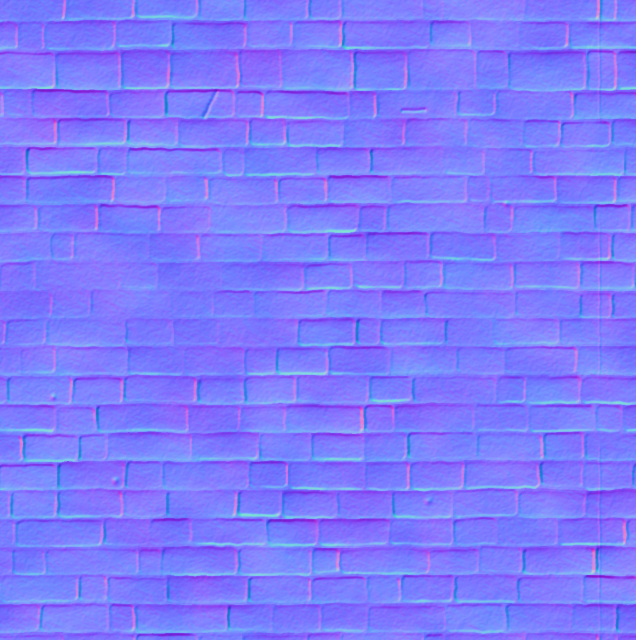
Give the GLSL for this texture map, as a WebGL 2 fragment shader.

```glsl
#version 300 es
precision highp float;
// Tangent-space normal map of a worn, painted brick wall (green points down).
// Jittered courses give each brick a rounded box; its bevels, pillow, tilt and
// grain add up as a downhill slope, which is then packed into a colour.

uniform vec2 u_resolution;
out vec4 outColor;

// Layout, in canvas units with the course positions measured from the top
const float COURSES = 22.0;
const float COURSE_PITCH = 0.0446;
const float FIRST_JOINT = 0.0326;
const float TALL_TOP = 0.0760;      // one course is taller than the rest
const float TALL_HEIGHT = 0.0635;
const float BRICKS = 11.0;
const float JOINT_JITTER = 0.76;
const float JOINT_WAVE = 0.0040;
const float JOINT_WOBBLE = 0.0022;
const float BED_INSET = 0.0032;
const float SEAM_X = 0.943;

// Relief
const float GAP = 0.0012;
const float CORNER = 0.0075;
const float BEVEL = 0.0021;
const float SIDE_SLOPE = 1.10;
const float BED_SLOPE = 0.72;
const float PILLOW = 0.27;
const float TILT = 0.09;
const float GRAIN = 0.31;
const vec2 LEAN = vec2(-0.01, 0.025);
const float CHIP_RADIUS = 0.0045;
const float SCRATCH_WIDTH = 0.0030;
const vec4 SCRATCHES[2] = vec4[2](vec4(0.321, 0.818, 0.341, 0.857),
                                  vec4(0.634, 0.827, 0.667, 0.828));

float hash(vec2 p) {
  vec3 q = fract(p.xyx * 0.1031);
  q += dot(q, q.yzx + 33.33);
  return fract((q.x + q.y) * q.z);
}

float noise(vec2 p) {
  vec2 i = floor(p), f = fract(p);
  f = f * f * (3.0 - 2.0 * f);
  return mix(mix(hash(i), hash(i + vec2(1, 0)), f.x),
             mix(hash(i + vec2(0, 1)), hash(i + vec2(1, 1)), f.x), f.y);
}

// Fine plaster height, turned so that its lattice does not follow the courses
float grain(vec2 p) {
  p = mat2(0.92, 0.39, -0.39, 0.92) * p;
  return 0.7 * noise(p * vec2(60, 90)) + 0.6 * noise(p * vec2(125, 170) + 17.0)
       + 0.55 * noise(p * vec2(240, 280) + 41.0);
}

vec2 grainSlope(vec2 p) {
  const vec2 e = vec2(0.001, 0.0);
  return -vec2(grain(p + e.xy) - grain(p - e.xy), grain(p + e.yx) - grain(p - e.yx));
}

// Position of vertical joint i in a course, in brick counts
float joint(float i, float course) {
  return i + JOINT_JITTER * (hash(vec2(mod(i, BRICKS), course) + 3.7) - 0.5);
}

vec2 brickSlope(vec2 p) {
  // Course index and height inside it, allowing for the tall course
  float t = 1.0 - p.y, tall = clamp(t - TALL_TOP, 0.0, TALL_HEIGHT);
  float row = (t - tall * (1.0 - COURSE_PITCH / TALL_HEIGHT) - FIRST_JOINT) / COURSE_PITCH;
  float course = mod(floor(row), COURSES);
  float height = course == 1.0 ? TALL_HEIGHT : COURSE_PITCH;

  // Brick between its two joints
  float x = p.x * BRICKS - hash(vec2(course, 9.0)) * BRICKS, i = floor(x);
  if (x < joint(i, course)) i -= 1.0;
  else if (x >= joint(i + 1.0, course)) i += 1.0;
  float left = joint(i, course), right = joint(i + 1.0, course);
  vec2 id = vec2(mod(i, BRICKS), course);
  vec2 local = vec2((x - 0.5 * (left + right)) / BRICKS, (0.5 - fract(row)) * height);
  vec2 halfSize = 0.5 * vec2((right - left) / BRICKS, height);

  // Beds sit a little unevenly from brick to brick
  float inset = BED_INSET * hash(id + 43.0);
  local.y += 0.5 * inset * (hash(id + 47.0) < 0.5 ? -1.0 : 1.0);
  halfSize.y -= 0.5 * inset;

  // Rounded box distance and its outward direction
  vec2 q = abs(local) - halfSize + GAP + CORNER;
  float d = length(max(q, 0.0)) + min(max(q.x, q.y), 0.0) - CORNER;
  vec2 dir = min(q.x, q.y) > 0.0 ? normalize(q) : (q.x > q.y ? vec2(1, 0) : vec2(0, 1));
  vec2 side = vec2(local.x < 0.0 ? -1.0 : 1.0, local.y < 0.0 ? -1.0 : 1.0);

  // Every edge is worn by its own amount, and whole patches fade together
  float patchRelief = noise(p * 5.0 + 2.3);
  float relief = mix(0.35, 1.45, patchRelief) * (p.x > SEAM_X - 0.02 ? 1.25 : 1.0);
  float wearX = hash(id + vec2(side.x * 7.0 + 20.0, 31.0));
  float wearY = hash(id + vec2(53.0, side.y * 5.0 + 12.0));
  vec2 strength = vec2(SIDE_SLOPE * mix(0.10, 1.0, wearX * wearX),
                       BED_SLOPE * mix(0.12, 1.0, wearY * wearY));
  float broken = mix(0.25, 1.55, noise(p * 42.0 + 13.0));
  float b = (d + 0.0012) / BEVEL;
  vec2 slope = dir * side * dot(dir * dir, strength) * exp(-b * b) * relief * broken;

  // Soft pillow, fuller at the top, that comes and goes along the course
  vec2 v = clamp(local / halfSize, -1.0, 1.0);
  float swell = hash(id + 71.0) + 1.4 * noise(vec2(p.x * 19.0, course * 3.0 + side.y)) - 0.7;
  float pillow = PILLOW * mix(0.2, 1.15, clamp(swell, 0.0, 1.2)) * relief;
  pillow *= side.y > 0.0 ? 1.1 : 0.8;
  slope += vec2(0.2, 1.0) * pillow * v * abs(v) * smoothstep(1.15, 0.85, abs(v));
  slope += TILT * (vec2(hash(id + 83.0), hash(id + 97.0)) - 0.5) * vec2(0.7, 1.0);
  return slope;
}

// Small chips, two raised scratches and the long vertical seam
vec2 wearSlope(vec2 p) {
  vec2 cell = floor(p * 7.0);
  vec2 c = (cell + 0.2 + 0.6 * vec2(hash(cell + 5.0), hash(cell + 11.0))) / 7.0;
  vec2 r = (p - c) / CHIP_RADIUS;
  vec2 slope = hash(cell + 23.0) > 0.86 ? -0.9 * r * exp(-dot(r, r)) : vec2(0);
  for (int k = 0; k < 2; k++) {
    vec2 a = SCRATCHES[k].xy, ab = SCRATCHES[k].zw - a;
    vec2 s = (p - a - ab * clamp(dot(p - a, ab) / dot(ab, ab), 0.0, 1.0)) / SCRATCH_WIDTH;
    slope += 1.2 * s * exp(-dot(s, s));
  }
  float m = (p.x - SEAM_X) / BEVEL;
  slope.x -= 0.7 * m * exp(-m * m) * smoothstep(0.4, 0.8, noise(vec2(4.0, p.y * 14.0)));
  return slope;
}

vec3 normalColour(vec2 p) {
  vec2 wave = vec2(noise(p * 16.0), noise(p * 13.0 + 29.0)) - 0.5;
  vec2 wobble = vec2(noise(p * 85.0 + 3.0), noise(p * 75.0 + 19.0)) - 0.5;
  vec2 slope = brickSlope(p + JOINT_WAVE * wave + JOINT_WOBBLE * wobble);
  slope += wearSlope(p + JOINT_WOBBLE * wobble) + GRAIN * grainSlope(p) + LEAN;
  slope += 0.22 * (vec2(noise(p * 22.0 + 7.0), noise(p * vec2(14, 26) + 61.0)) - 0.5);
  return 0.5 + 0.5 * normalize(vec3(slope.x, -slope.y, 1.0));
}

void main() {
  // Four samples smooth the joints
  vec3 colour = vec3(0);
  for (int k = 0; k < 4; k++) {
    vec2 offset = vec2(k & 1, k >> 1) * 0.5 - 0.25;
    colour += 0.25 * normalColour((gl_FragCoord.xy + offset) / u_resolution);
  }
  outColor = vec4(colour, 1.0);
}
```
